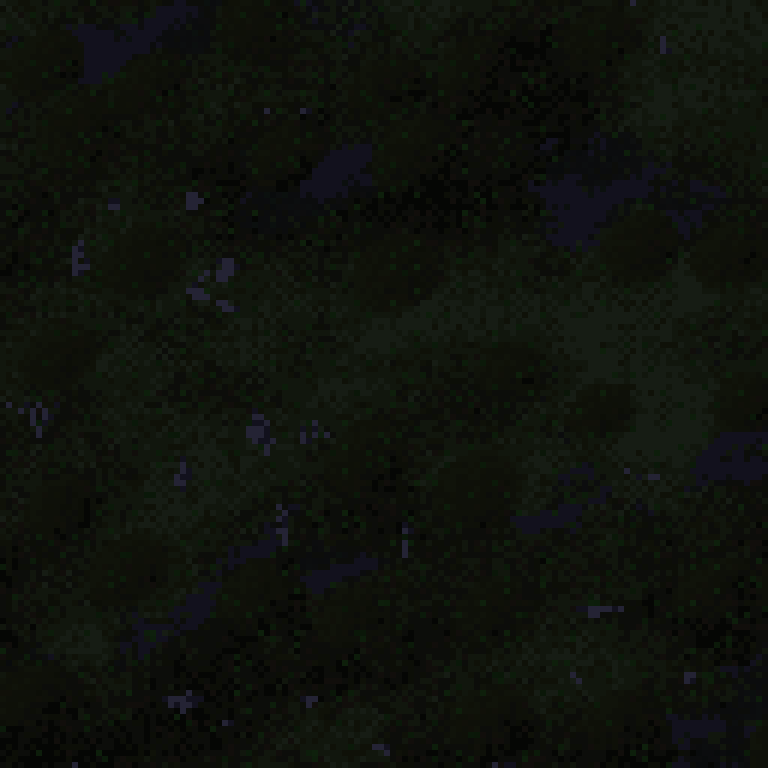
This texture is drawn by a Shadertoy shader. Its source:

```glsl
const float CELLS = 128.0;          // mosaic cells across the canvas
const float CLUMP_GRID = 7.0;       // clump slots across the canvas
const float CLUMP_SHARE = 0.62;
const float CLUMP_RADIUS = 0.068;
const float GRAIN = 0.42;
const float CHECKER = 0.07;
const float GREEN_SHARE = 0.06;
const vec2 LIGHT_DIR = vec2(-0.75, 0.66);

const vec3 BLACK = vec3(0.020, 0.024, 0.014);
const vec3 SOIL = vec3(0.047, 0.050, 0.040);
const vec3 BROWN = vec3(0.068, 0.056, 0.042);
const vec3 OLIVE = vec3(0.058, 0.068, 0.032);
const vec3 MOSS = vec3(0.066, 0.086, 0.052);
const vec3 PALE = vec3(0.088, 0.108, 0.078);
const vec3 GREEN = vec3(0.050, 0.115, 0.042);
const vec3 NIGHT = vec3(0.043, 0.047, 0.060);
const vec3 INDIGO = vec3(0.070, 0.068, 0.115);
const vec3 LILAC = vec3(0.140, 0.138, 0.205);

float hash(vec2 p) {
    return fract(sin(dot(p, vec2(127.1, 311.7))) * 43758.5453);
}

float noise(vec2 p) {
    vec2 i = floor(p), f = fract(p);
    f = f * f * (3.0 - 2.0 * f);
    return mix(mix(hash(i), hash(i + vec2(1, 0)), f.x),
               mix(hash(i + vec2(0, 1)), hash(i + vec2(1, 1)), f.x), f.y);
}

float fbm(vec2 p) {
    float sum = 0.0, amp = 0.5;
    for (int k = 0; k < 4; k++) {
        sum += amp * noise(p);
        p = mat2(1.6, 1.2, -1.2, 1.6) * p + 7.3;
        amp *= 0.5;
    }
    return sum / 0.9375;
}

// x: coverage of the nearest soft clump, y: its light, from -1 to 1
vec2 clump(vec2 uv) {
    vec2 slot = floor(uv * CLUMP_GRID);
    vec2 best = vec2(0.0);
    for (int y = -1; y <= 1; y++) {
        for (int x = -1; x <= 1; x++) {
            vec2 id = slot + vec2(x, y);
            if (hash(id + 31.0) > CLUMP_SHARE) continue;
            vec2 jitter = vec2(hash(id + 3.0), hash(id + 17.0));
            vec2 d = uv - (id + 0.15 + 0.7 * jitter) / CLUMP_GRID;
            d /= CLUMP_RADIUS * mix(0.8, 1.15, hash(id + 53.0));
            d.y = (d.y - 0.2 * d.x) * 1.15;
            float cover = 1.0 - smoothstep(0.45, 1.05, length(d));
            if (cover > best.x) best = vec2(cover, dot(d, LIGHT_DIR));
        }
    }
    return best;
}

vec3 groundColor(float tone, float pick) {
    if (tone < 0.20) return BLACK;
    if (tone < 0.51) return pick < 0.12 ? BROWN : (pick < 0.4 ? OLIVE * 0.8 : SOIL);
    if (tone < 0.74) return pick < 0.25 ? OLIVE : MOSS;
    return PALE;
}

void mainImage(out vec4 fragColor, in vec2 fragCoord) {
    // Snap to square mosaic cells
    vec2 cell = floor(fragCoord / iResolution.xy * CELLS);
    vec2 uv = (cell + 0.5) / CELLS;
    vec2 tilted = vec2(uv.x + 0.35 * uv.y, uv.y - 0.35 * uv.x);
    float grain = hash(cell + 0.5);
    float pick = hash(cell + 211.0);
    float spark = hash(cell + 419.0);

    // Broad patches, calmer where they are pale
    float patches = fbm(tilted * vec2(5.0, 7.5) + 4.0);
    float calm = smoothstep(0.56, 0.68, patches);
    float checker = mod(cell.x + cell.y, 2.0) - 0.5;
    float tone = 0.49 + 1.1 * (patches - 0.5);
    tone += (grain - 0.5) * GRAIN * mix(1.0, 0.5, calm) + checker * CHECKER;

    // Clumps lit from the upper left, black at the lower right
    vec2 lump = clump(uv);
    float shade = 0.38 + 0.34 * lump.y + (grain - 0.5) * 0.22;
    tone = mix(tone, shade, 0.85 * lump.x);
    vec3 color = groundColor(tone, pick);
    if (lump.x > 0.5 && tone > 0.32) color = mix(color, OLIVE, 0.6);

    // Stray green cells
    if (spark < GREEN_SHARE * (1.0 - 0.6 * calm)) color = GREEN * mix(0.75, 1.1, pick);

    // Bluish hollows in rising bands
    float open = 1.0 - smoothstep(0.1, 0.5, lump.x);
    float band = fbm(tilted * vec2(3.0, 8.0) + 23.0);
    float hollow = smoothstep(0.55, 0.70, band) * open * (1.0 - calm);
    if (pick < hollow * 0.8) color = mix(NIGHT, color, 0.25);
    float streak = noise(tilted * vec2(16.0, 30.0) + 61.0);
    if (hollow > 0.15 && streak + 0.35 * spark > 0.82) color = INDIGO;

    // Small lilac flecks, a few upright and most lying flat
    float upright = step(0.7, noise(uv * 4.0 + 83.0));
    vec2 stretch = mix(vec2(20.0, 34.0), vec2(38.0, 16.0), upright);
    float fleck = noise(uv * stretch + 97.0) * open;
    float region = noise(uv * 6.0 + 137.0);
    if (region > 0.5 && fleck + 0.12 * spark > 0.95) color = mix(INDIGO, LILAC, step(0.35, pick));
    if (spark > 0.997 && lump.x < 0.1) color = LILAC * 0.85;

    fragColor = vec4(color, 1.0);
}
```
